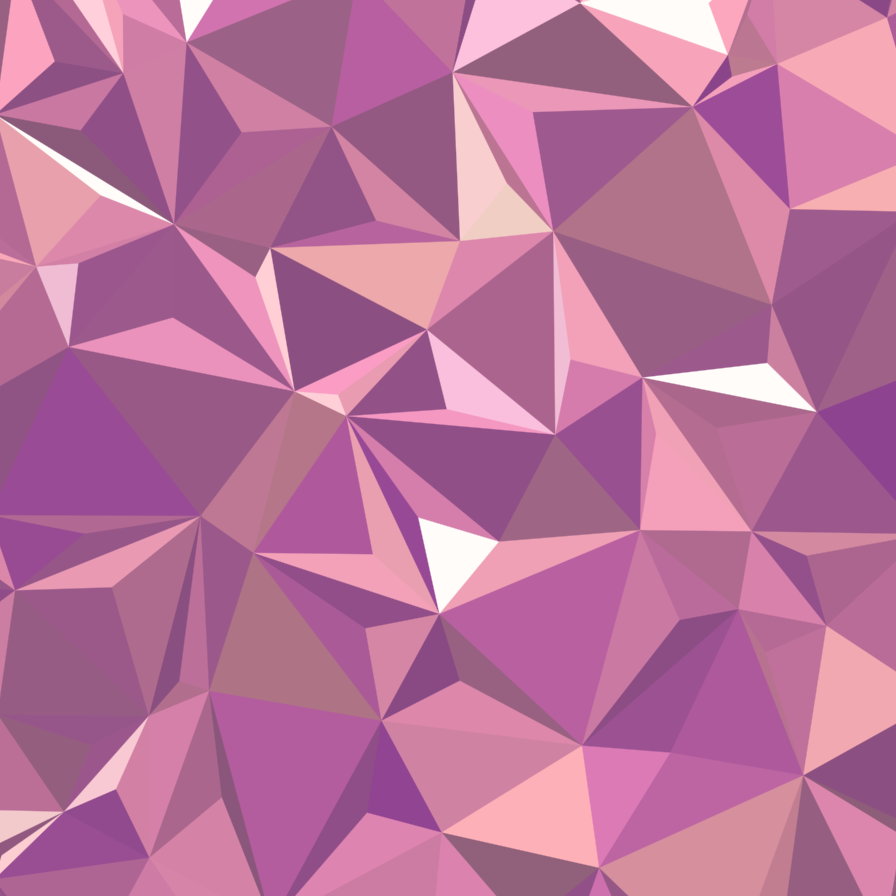
Write a WebGL 2 fragment shader that draws this background.

```glsl
#version 300 es
precision highp float;

#define CELLS 6.6
#define JITTER 0.47
#define TILT 0.42
#define SPLIT_SHARE 0.40
#define PALE_SHARE 0.16
#define EDGE_SOFTNESS 1.4
#define PLUM vec3(0.58, 0.33, 0.53)
#define MAUVE vec3(0.71, 0.42, 0.58)
#define ROSE vec3(0.83, 0.51, 0.65)
#define PINK vec3(0.95, 0.63, 0.72)
#define BLUSH vec3(0.98, 0.79, 0.83)
#define WHITE vec3(1.00, 0.99, 0.98)

uniform vec2 u_resolution;
out vec4 fragColor;

float hash(vec2 p) {
    return fract(sin(dot(p, vec2(127.1, 311.7))) * 43758.5453);
}

float cross2(vec2 a, vec2 b) {
    return a.x * b.y - a.y * b.x;
}

// Lattice point moved to a random place inside its own box
vec2 node(vec2 id) {
    return id + JITTER * (2.0 * vec2(hash(id), hash(id + 57.3)) - 1.0);
}

float lineDistance(vec2 p, vec2 a, vec2 b) {
    return cross2(b - a, p - a) / max(length(b - a), 1e-4);
}

float coverage(vec2 p, vec2 a, vec2 b, vec2 c, float blur) {
    float side = sign(cross2(b - a, c - a));
    float d = min(side * lineDistance(p, a, b),
              min(side * lineDistance(p, b, c), side * lineDistance(p, c, a)));
    return clamp(d / blur + 0.5, 0.0, 1.0);
}

// Flat facet colour; paleShare is the chance of blush or white
vec3 facetColor(vec2 seed, float paleShare) {
    float h = hash(seed + 4.7);
    float plain = 1.0 - paleShare;
    h = h < plain ? h * 0.94 / plain
                  : 0.94 + 0.06 * (h - plain) / max(paleShare, 1e-4);
    if (h > 0.98) return WHITE;

    vec3 color = h < 0.32 ? PLUM : h < 0.56 ? MAUVE : h < 0.79 ? ROSE
               : h < 0.94 ? PINK : BLUSH;
    float light = hash(seed + 9.1) - 0.5;
    float tint = hash(seed + 13.9) - 0.5;
    color += light * vec3(0.09, 0.06, 0.05);
    color += tint * abs(tint) * vec3(0.02, 0.24, -0.18);
    return clamp(color, 0.0, 1.0);
}

vec4 facet(vec2 p, vec2 a, vec2 b, vec2 c, vec2 seed, float paleShare, float blur) {
    float w = coverage(p, a, b, c, blur);
    return w > 0.0 ? w * vec4(facetColor(seed, paleShare), 1.0) : vec4(0.0);
}

// A triangle, either whole or fanned into three around an inner point
vec4 triangle(vec2 p, vec2 a, vec2 b, vec2 c, vec2 seed, float blur) {
    if (coverage(p, a, b, c, blur) <= 0.0) return vec4(0.0);
    if (hash(seed + 21.3) > SPLIT_SHARE) return facet(p, a, b, c, seed, 0.0, blur);

    vec3 weight = 0.12 + vec3(hash(seed + 31.7), hash(seed + 37.1), hash(seed + 41.9));
    vec2 inner = (a * weight.x + b * weight.y + c * weight.z) / dot(weight, vec3(1.0));
    return facet(p, a, b, inner, seed + 0.13, PALE_SHARE, blur)
         + facet(p, b, c, inner, seed + 0.29, PALE_SHARE, blur)
         + facet(p, c, a, inner, seed + 0.41, PALE_SHARE, blur);
}

// A lattice quad cut along its shorter inner diagonal
vec4 quad(vec2 p, vec2 id, float blur) {
    vec2 a = node(id);
    vec2 b = node(id + vec2(1.0, 0.0));
    vec2 c = node(id + vec2(1.0, 1.0));
    vec2 d = node(id + vec2(0.0, 1.0));
    bool acInside = cross2(c - a, b - a) < 0.0 && cross2(c - a, d - a) > 0.0;
    bool bdInside = cross2(d - b, a - b) > 0.0 && cross2(d - b, c - b) < 0.0;
    bool cutAC = acInside && (!bdInside || distance(a, c) < distance(b, d));
    vec2 seedA = id + vec2(0.17, 0.53);
    vec2 seedB = id + vec2(0.71, 0.23);
    return cutAC
        ? triangle(p, a, b, c, seedA, blur) + triangle(p, a, c, d, seedB, blur)
        : triangle(p, a, b, d, seedA, blur) + triangle(p, b, c, d, seedB, blur);
}

void main() {
    float scale = CELLS / min(u_resolution.x, u_resolution.y);
    mat2 turn = mat2(cos(TILT), sin(TILT), -sin(TILT), cos(TILT));
    vec2 p = turn * gl_FragCoord.xy * scale + vec2(13.0, 7.0);
    float blur = EDGE_SOFTNESS * scale;

    // Blend all facets near the point by their coverage
    vec4 sum = vec4(0.0);
    for (int y = -1; y <= 1; y++)
        for (int x = -1; x <= 1; x++)
            sum += quad(p, floor(p) + vec2(x, y), blur);
    fragColor = vec4(sum.rgb / max(sum.a, 1e-4), 1.0);
}
```
